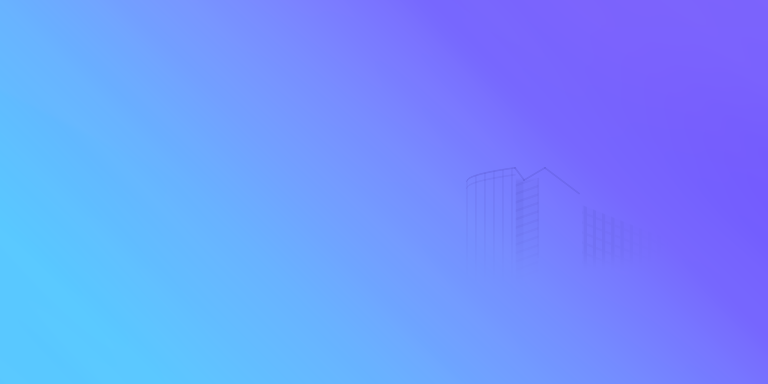
This background is drawn by a Shadertoy shader. Its source:

```glsl
// Diagonal cyan-to-violet gradient with a faint line-drawn tower at right of centre.

const vec3 CYAN   = vec3(0.362, 0.785, 1.0);
const vec3 SKY    = vec3(0.410, 0.700, 1.0);
const vec3 AZURE  = vec3(0.440, 0.630, 1.0);
const vec3 BLUE   = vec3(0.453, 0.560, 1.0);
const vec3 INDIGO = vec3(0.463, 0.480, 1.0);
const vec3 VIOLET = vec3(0.465, 0.405, 0.995);
const vec3 DEEP   = vec3(0.450, 0.355, 0.995);
const vec3 LILAC  = vec3(0.485, 0.390, 0.990);
const vec3 INK    = vec3(0.340, 0.330, 0.800);

float ramp(float a, float b, float x) {
    return clamp((x - a) / (b - a), 0.0, 1.0);
}

// Soft-edged band between a and b
float band(float a, float b, float x, float soft) {
    return smoothstep(a - soft, a + soft, x) * (1.0 - smoothstep(b - soft, b + soft, x));
}

// Thin line from a to b
float stroke(vec2 p, vec2 a, vec2 b, float width, float soft) {
    vec2 ab = b - a;
    float t = clamp(dot(p - a, ab) / dot(ab, ab), 0.0, 1.0);
    return 1.0 - smoothstep(width, width + soft, length(p - a - ab * t));
}

// Evenly spaced lines along one axis
float stripes(float x, float period, float width, float soft) {
    float d = abs(fract(x / period) - 0.5) * period;
    return 1.0 - smoothstep(width, width + soft, d);
}

vec3 skyGradient(vec2 p) {
    float s = p.x + p.y;
    vec3 c = mix(CYAN, SKY, ramp(0.42, 1.0, s));
    c = mix(c, AZURE, ramp(1.0, 1.3, s));
    c = mix(c, BLUE, ramp(1.3, 1.6, s));
    c = mix(c, INDIGO, ramp(1.6, 1.88, s));
    c = mix(c, VIOLET, ramp(1.88, 2.12, s));
    vec3 corner = mix(DEEP, LILAC, smoothstep(0.4, 1.0, p.y));
    c = mix(c, corner, ramp(2.12, 2.5, s));
    // Warmer tint in the upper middle
    c.r += 0.022 * p.y * band(1.3, 2.0, s, 0.25);
    return c;
}

// Faint diagonal light streaks, as layered sines
float streaks(vec2 p) {
    float s = p.x + p.y, along = p.x - p.y;
    float wave = sin(s * 23.0 + sin(along * 1.7)) + 0.6 * sin(s * 51.0 - along * 1.3);
    return wave * (0.6 + 0.4 * sin(along * 4.0 + s * 3.0));
}

// Ink coverage of the tower and its lower wing
float tower(vec2 p, float soft) {
    float fade = smoothstep(0.24, 0.48, p.y);

    // Left facade: curved roof and vertical ribs
    float u = ramp(1.216, 1.341, p.x);
    float roofY = mix(0.528, 0.563, sqrt(u));
    float facade = band(1.214, 1.343, p.x, soft);
    float under = 1.0 - smoothstep(roofY - soft, roofY + soft, p.y);
    float roof = 1.0 - smoothstep(0.001, 0.001 + soft, abs(p.y - roofY));
    float eave = 1.0 - smoothstep(0.001, 0.001 + soft, abs(p.y - roofY + 0.018));
    float ink = facade * (0.5 * roof + 0.25 * eave);
    ink += 0.24 * facade * under * fade * stripes(p.x - 1.204, 0.0235, 0.0008, soft);

    // Recessed shaft with slanted floor lines
    float shaft = band(1.343, 1.402, p.x, soft)
                * (1.0 - smoothstep(0.525, 0.54, p.y)) * fade;
    float floors = stripes(p.y - 0.35 * (p.x - 1.343), 0.022, 0.002, soft);
    float core = band(1.343, 1.363, p.x, soft);
    ink += shaft * (0.12 + 0.2 * core + 0.2 * floors);

    // Zigzag roof and the right-hand slope
    ink += 0.5 * stroke(p, vec2(1.341, 0.563), vec2(1.365, 0.531), 0.001, soft);
    ink += 0.5 * stroke(p, vec2(1.365, 0.531), vec2(1.419, 0.563), 0.001, soft);
    ink += 0.5 * stroke(p, vec2(1.419, 0.563), vec2(1.508, 0.496), 0.001, soft);
    ink += 0.25 * stroke(p, vec2(1.402, 0.535), vec2(1.402, 0.33), 0.001, soft) * fade;

    // Lower wing: window grid dissolving to the right
    float wingTop = 0.466 - 0.40 * (p.x - 1.516);
    float wing = smoothstep(1.514, 1.518, p.x) * (1.0 - smoothstep(1.54, 1.76, p.x))
               * (1.0 - smoothstep(wingTop - soft, wingTop + soft, p.y))
               * smoothstep(0.29, 0.36, p.y);
    float grid = max(stripes(p.x, 0.024, 0.003, soft),
                     0.6 * stripes(p.y + 0.4 * p.x, 0.026, 0.002, soft));
    return ink + wing * (0.07 + 0.25 * grid);
}

void mainImage(out vec4 fragColor, in vec2 fragCoord) {
    vec2 p = fragCoord / iResolution.xy * vec2(2.0, 1.0);
    float soft = 1.0 / iResolution.y;

    vec3 color = skyGradient(p);
    color.rg += 0.0025 * streaks(p);

    // Faint sloping edge at the left
    float slope = 0.765 - 0.5 * p.x;
    float below = 1.0 - smoothstep(slope - 0.01, slope + 0.01, p.y);
    color.r -= 0.012 * below * (1.0 - smoothstep(0.1, 0.6, p.x));

    color = mix(color, INK, clamp(0.6 * tower(p, soft), 0.0, 0.5));
    fragColor = vec4(color, 1.0);
}
```
